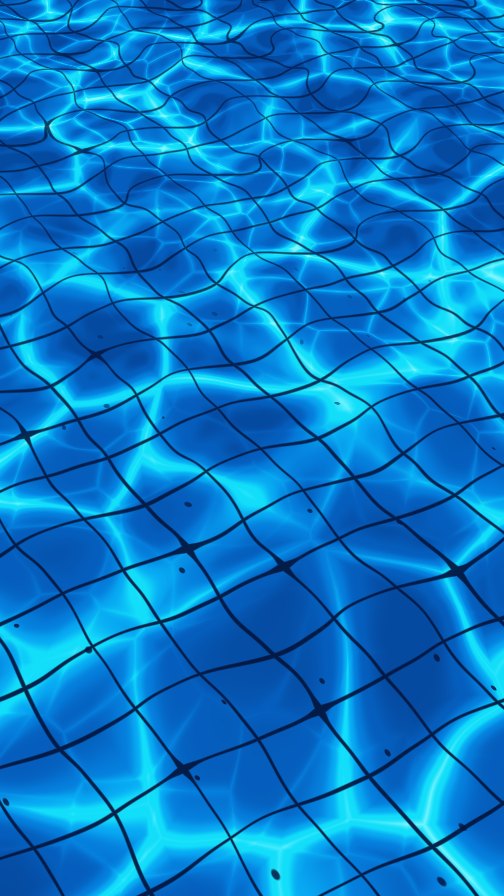
Write a Shadertoy shader that draws this texture.

```glsl
const vec3 GROUT = vec3(0.01, 0.09, 0.25);
const vec3 SHADE = vec3(0.02, 0.29, 0.63);
const vec3 DEEP = vec3(0.02, 0.37, 0.74);
const vec3 MID = vec3(0.02, 0.49, 0.86);
const vec3 SKY = vec3(0.03, 0.66, 0.95);
const vec3 CYAN = vec3(0.07, 0.87, 0.98);
const vec3 GLINT = vec3(0.50, 0.97, 1.0);

const float HORIZON = 3.17;                // height where the floor vanishes
const vec2 WATER_SCALE = vec2(2.9, 8.5);   // floor to wave coordinates
const vec2 TILE_X = vec2(15.25, 8.02);     // tiles per floor step sideways
const vec2 TILE_Y = vec2(33.5, -46.8);     // tiles per floor step in depth
const vec2 TILE_SHIFT = vec2(0.29, 0.37);
const float WAVE_FREQ = 13.0;
const float NEAR_WOBBLE = 0.010;
const float FAR_WOBBLE = 0.014;
const float NEAR_LINE = 0.0038;            // half widths of the grout
const float FAR_LINE = 0.0017;
const float CELL_FREQ = 2.6;
const float FINE_FREQ = 5.5;
const float SPECK_CHANCE = 0.22;

vec2 hash2(vec2 p) {
    p = vec2(dot(p, vec2(127.1, 311.7)), dot(p, vec2(269.5, 183.3)));
    return fract(sin(p) * 43758.5);
}

// Cellular noise: zero on the borders between cells
float cellEdge(vec2 p) {
    vec2 cell = floor(p), f = fract(p);
    float nearest = 8.0, second = 8.0;
    for (int y = -1; y <= 1; y++)
    for (int x = -1; x <= 1; x++) {
        vec2 o = vec2(x, y);
        float d = length(o + 0.1 + 0.8 * hash2(cell + o) - f);
        second = min(second, max(nearest, d));
        nearest = min(nearest, d);
    }
    return second - nearest;
}

// Layered sines, each octave bent by the one before
vec2 ripple(vec2 p, float freq) {
    vec2 sum = vec2(0.0);
    float amp = 1.0;
    for (int i = 0; i < 3; i++) {
        p = mat2(0.8, -0.6, 0.6, 0.8) * p + 0.37;
        vec2 wave = vec2(sin(p.y * freq), cos(p.x * freq + 1.3));
        sum += amp * wave;
        p += 0.35 * wave / freq;
        freq *= 1.8;
        amp *= 0.45;
    }
    return sum;
}

vec2 toFloor(vec2 p) {
    return vec2(p.x - 0.5, 1.0) / (HORIZON - p.y);
}

// Coverage of grout lines at whole values of the coordinate s
float grout(float s, float halfWidth, float px) {
    float slope = max(length(vec2(dFdx(s), dFdy(s))) / px, 0.5);
    float d = abs(fract(s + 0.5) - 0.5) / slope;
    return 1.0 - smoothstep(halfWidth - px, halfWidth + px, d);
}

vec3 waterColor(float light) {
    vec3 c = mix(SHADE, DEEP, smoothstep(-0.02, 0.14, light));
    c = mix(c, MID, smoothstep(0.16, 0.38, light));
    c = mix(c, SKY, smoothstep(0.36, 0.63, light));
    c = mix(c, CYAN, smoothstep(0.60, 0.90, light));
    return mix(c, GLINT, smoothstep(1.0, 1.6, light));
}

void mainImage(out vec4 fragColor, in vec2 fragCoord) {
    float px = 1.0 / iResolution.x;
    vec2 p = fragCoord * px;
    float far = smoothstep(0.5, 1.6, p.y);
    vec2 water = toFloor(p) * WATER_SCALE;
    vec2 wave = ripple(water, WAVE_FREQ);
    vec2 swell = ripple(water + 2.0, 5.0);

    // Light focused along the borders of drifting cells
    vec2 bent = water + 0.035 * swell + 0.016 * wave;
    float edge = cellEdge(bent * CELL_FREQ + 0.6);
    float fine = cellEdge(bent * FINE_FREQ + 0.03 * wave.yx + 4.0);
    float strength = 0.65 + 0.3 * swell.x;
    float light = 0.33 * exp(-2.5 * edge) + strength * exp(-9.0 * edge);
    light += mix(0.15, 0.6, far) * exp(-13.0 * fine) * (0.6 + 0.4 * swell.y);
    light += 0.07 * swell.y - 0.02;

    // Two broad folds of light crossing the pool
    float rising = (p.y - 0.33 - 0.9 * p.x) / 1.35 + 0.025 * swell.x;
    float falling = (p.y - 1.28 + 0.44 * p.x) / 1.09 + 0.025 * swell.y;
    float fade = 1.0 - smoothstep(0.55, 0.95, p.x);
    light += 0.4 * exp(-rising * rising / 0.003);
    light += 0.35 * fade * exp(-falling * falling / 0.0025);
    light += 0.12 * far * sin(24.0 * water.y + 3.0 * wave.x);
    vec3 color = waterColor(light);

    // Refracted tile grid, swollen at a few junctions
    vec2 seen = toFloor(p + mix(NEAR_WOBBLE, FAR_WOBBLE, far) * wave);
    vec2 tile = TILE_X * seen.x + TILE_Y * seen.y + TILE_SHIFT;
    vec2 joint = floor(tile + 0.5);
    vec2 offset = tile - joint;
    float blot = step(0.9, hash2(joint).x) * exp(-45.0 * dot(offset, offset));
    float width = mix(NEAR_LINE, FAR_LINE, far) * (0.9 + 0.2 * wave.y + 1.5 * blot);
    float lines = max(grout(tile.x, width * 0.9, px), grout(tile.y, width, px));
    color = mix(color, GROUT, lines * mix(0.94, 0.78, far));

    // Scattered debris on the nearer tiles
    vec2 cell = floor(tile * 1.3);
    vec2 rnd = hash2(cell + 17.0);
    vec2 gap = fract(tile * 1.3) - 0.2 - 0.6 * hash2(cell + 5.0);
    float size = 0.025 + 0.03 * rnd.y;
    float speck = 1.0 - smoothstep(size * 0.7, size * 1.3, length(gap * vec2(1.0, 0.7)));
    color = mix(color, GROUT, speck * step(rnd.x, SPECK_CHANCE) * (1.0 - far) * 0.85);

    fragColor = vec4(color, 1.0);
}
```
